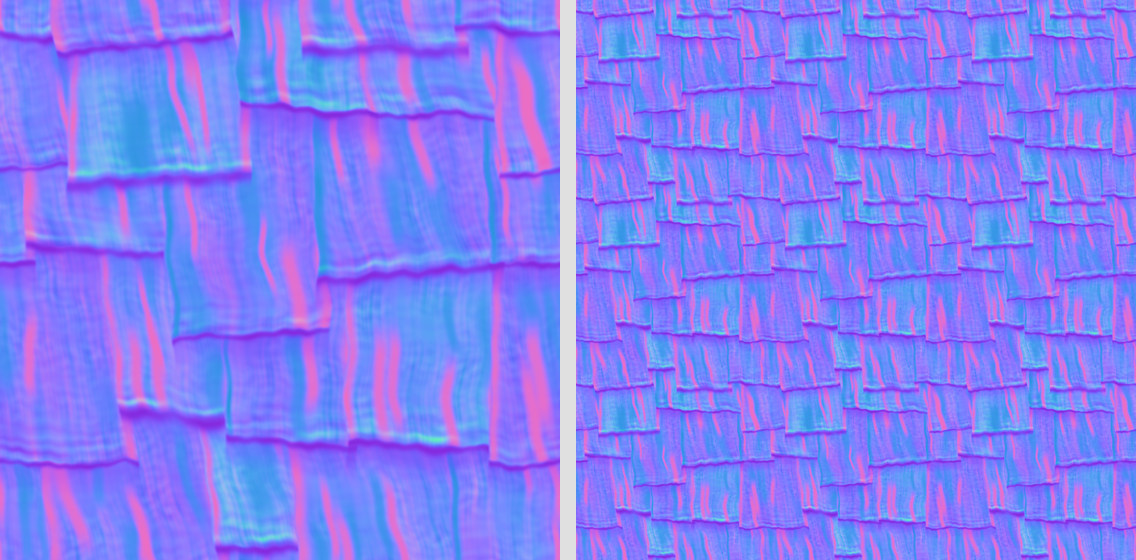
Left, the tile; right, the same tile 3 across and 3 down.
Write a WebGL 2 fragment shader that draws this texture map.

```glsl
#version 300 es
precision highp float;
uniform vec2 u_resolution;
out vec4 fragColor;

#define GRID 4.0          // shingles per side, whole number
#define ROW_JITTER 0.78   // spread of the lower edges
#define COL_JITTER 0.5    // spread of the side edges
#define SOFTNESS 0.014    // edge blur in cells
#define GRAIN 0.34        // strength of the wood grain
#define BASE vec2(-0.06, 0.10)
#define TILT vec2(0.12, -0.17)
#define PINK vec2(0.84, -0.14)
#define TEAL vec2(-0.66, 0.16)
#define LIP vec2(0.04, -0.66)

// Integer hash giving two values in 0..1
vec2 rnd(vec2 p) {
    uvec2 v = uvec2(ivec2(floor(p + 0.5))) * 1664525u + 1013904223u;
    for (int i = 0; i < 2; i++) {
        v.x += v.y * 1664525u;
        v.y += v.x * 1664525u;
        v ^= v >> 16u;
    }
    return vec2(v >> 8u) / 16777216.0;
}

float corner(vec2 cell, vec2 offset, vec2 f) {
    float angle = 6.2832 * rnd(cell + offset).x;
    return dot(vec2(cos(angle), sin(angle)), f - offset);
}

// Gradient noise, about -0.7..0.7
float noise(vec2 p) {
    vec2 c = floor(p), f = p - c;
    vec2 u = f * f * f * (f * (f * 6.0 - 15.0) + 10.0);
    float low = mix(corner(c, vec2(0, 0), f), corner(c, vec2(1, 0), f), u.x);
    float high = mix(corner(c, vec2(0, 1), f), corner(c, vec2(1, 1), f), u.x);
    return mix(low, high, u.y);
}

float bell(float x) { return exp(-x * x); }

// Surface slope inside one shingle; q starts at its lower left corner
vec2 woodSlope(vec2 q, vec2 id) {
    vec2 tone = rnd(id + 50.0), seed = id * 31.0;
    vec2 along = vec2(q.x + (0.3 * tone.y - 0.04) * q.y, q.y);
    float drift = noise(along * vec2(2.3, 1.1) + seed + 400.0);
    vec2 slope = BASE + TILT * (2.0 * tone.x - 1.0 + 1.5 * drift);
    // Vertical grain in three sizes, and ripples gathered near the lower edge
    slope.x += GRAIN * noise(along * vec2(6.0, 0.8) + seed + 200.0);
    slope.x += GRAIN * noise(along * vec2(15.0, 1.2) + seed);
    float patches = 0.6 + 1.2 * noise(q * 3.0 + seed + 500.0);
    slope.x += GRAIN * patches * noise(along * vec2(36.0, 2.2) + seed + 800.0);
    vec2 tilted = vec2(q.x, q.y + 0.15 * (tone.y - 0.5) * q.x);
    float ripple = noise(tilted * vec2(2.5, 17.0) + seed + 600.0);
    slope.y += ripple * (0.08 + 0.55 * bell(q.y / 0.2));
    slope += 0.16 * patches * noise(q * vec2(13.0, 19.0) + seed + 950.0);
    // Slanted cracks: narrow pink ones over wide teal ones
    for (int k = 0; k < 6; k++) {
        bool isTeal = k < 3;
        vec2 place = rnd(id + vec2(90 + 7 * k, 13 * k));
        vec2 shape = rnd(id + vec2(30 + 5 * k, 170 + 11 * k));
        float y = q.y - 0.15 - 0.9 * place.y;
        float x = q.x - 0.1 - place.x + (0.04 + 0.3 * tone.y * shape.x) * y;
        x += 0.05 * noise(vec2(q.y * 2.5, float(k)) + seed);
        float width = mix(0.026, 0.07, shape.y * shape.y) * (isTeal ? 1.4 : 1.0);
        float fade = 1.0 - smoothstep(0.4, 1.0, abs(y) / (0.3 + 0.35 * shape.x));
        float crack = bell(pow(abs(x / width), 1.5)) * fade;
        slope = mix(slope, isTeal ? TEAL : PINK, crack * (isTeal ? 0.6 : 0.92));
    }
    return slope;
}

// Side position of a leaning column boundary; y is the height in the row
float boundary(vec2 cell, float y) {
    vec2 h = rnd(mod(cell, GRID) + 300.0);
    return cell.x + COL_JITTER * (h.x - 0.5) - (0.18 * h.y - 0.03) * (y - 0.5);
}

// Lays one shingle and its edges over the slope below
void layShingle(inout vec2 slope, vec2 p, vec2 cell) {
    vec2 id = mod(cell, GRID), drop = rnd(id), edge = rnd(id + 700.0), lip = rnd(id + 900.0);
    float y = p.y - cell.y;
    float bend = 0.05 * noise(vec2(y * 3.0, 5.0) + id * 19.0);
    float left = p.x - boundary(cell, y) + bend;
    float right = boundary(cell + vec2(1, 0), y) + 0.08 - p.x - bend;
    float across = smoothstep(-SOFTNESS, SOFTNESS, min(left, right));
    if (across <= 0.0) return;
    float bottom = y - ROW_JITTER * (drop.x - 0.5) + 0.2 * (drop.y - 0.5) * (left - 0.5);
    bottom += 0.07 * noise(vec2(left * 2.5, 3.0) + id * 23.0);
    bottom += 0.03 * noise(vec2(left * 9.0, 7.0) + id * 29.0);
    float above = smoothstep(-SOFTNESS, SOFTNESS, bottom), body = across * above;
    if (above > 0.0) slope = mix(slope, woodSlope(vec2(left, bottom), id), body);
    // Side edges
    float wear = 0.85 + 0.5 * noise(vec2(y * 4.0, 9.0) + id * 37.0);
    float rightEdge = bell((right - 0.04) / 0.045);
    float leftEdge = bell((left - 0.03) / mix(0.02, 0.065, edge.y));
    slope = mix(slope, PINK, min(wear, 1.0) * rightEdge * body);
    slope = mix(slope, edge.x < 0.7 ? PINK : TEAL, min(wear, 1.0) * leftEdge * body);
    // Lower lip, its bright rim and the soft hollow beneath
    float hollow = smoothstep(-0.28, -0.05, bottom) * (1.0 - above);
    float chip = noise(vec2(left * 4.0, 11.0) + id * 41.0);
    float lipBand = bell((bottom + 0.02) / (mix(0.022, 0.06, lip.x * lip.x) + 0.02 * chip));
    slope = mix(slope, LIP, 0.45 * lip.y * hollow * across);
    slope = mix(slope, LIP, clamp(0.75 + 0.2 * lip.y + 0.7 * chip, 0.0, 1.0) * lipBand * across);
    slope.y += (0.35 * lip.x + 0.5 * chip) * bell((bottom - 0.065) / 0.022) * across;
}

void main() {
    vec2 p = gl_FragCoord.xy / u_resolution * GRID, slope = BASE;
    // Upper rows overlap lower ones
    for (int j = -1; j <= 1; j++) {
        float row = floor(p.y) + float(j);
        float shift = rnd(vec2(mod(row, GRID), 80.0)).x * 0.4 + 0.5 * mod(row, 2.0);
        vec2 local = vec2(p.x - shift, p.y);
        for (int i = -1; i <= 1; i++)
            layShingle(slope, local, vec2(floor(local.x) + float(i), row));
    }
    // Slope to encoded unit normal
    slope *= min(1.0, 0.93 / max(length(slope), 0.001));
    fragColor = vec4(0.5 + 0.5 * vec3(slope, sqrt(1.0 - dot(slope, slope))), 1.0);
}
```
